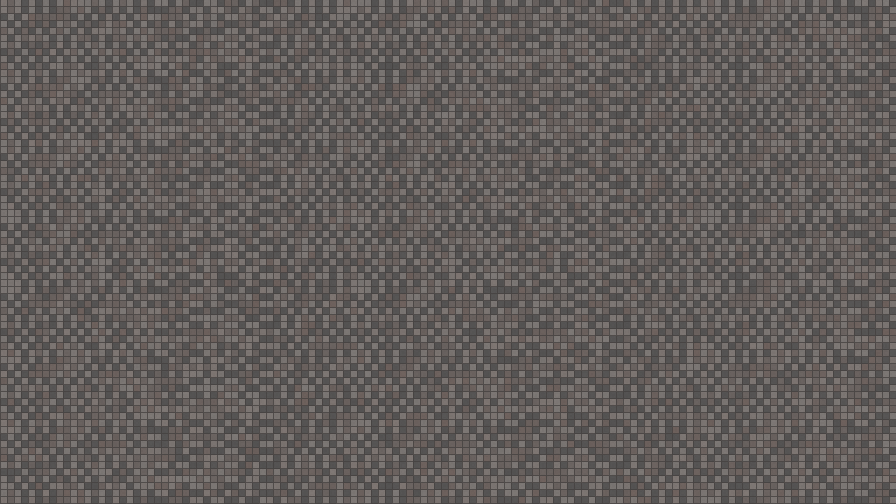
Reproduce this pattern procedurally as a Shadertoy shader.

```glsl
// Fine mosaic of small square stone tiles in grey and brown, 128 across by 72 down.

float hash(vec2 p) {
    return fract(sin(dot(p, vec2(12.9898, 78.233))) * 43758.5453);
}

// Loose checker: upright pairs every fifth row, level pairs inside a band every 50 columns
float checkerWave(vec2 id) {
    bool inBand = abs(mod(id.x, 50.0) - 30.0) < 8.5;
    float parity = inBand ? floor(0.6 * id.x) + id.y : id.x + floor(0.8 * id.y);
    return 1.0 - 2.0 * mod(parity, 2.0);
}

vec3 tileColour(vec2 id) {
    // Most of the scatter recurs every 50 columns and 10 rows
    vec2 cell = mod(id, vec2(50.0, 10.0));
    float scatter = mix(hash(cell + 5.3), hash(id), 0.25) - 0.5;
    float rowContrast = 0.2 + 0.25 * hash(vec2(cell.y, 23.0));
    float tone = rowContrast * checkerWave(id) + 1.3 * scatter;
    float warmth = hash(id + 41.3);
    warmth *= warmth;

    vec3 dark = vec3(0.332, 0.326, 0.324);
    vec3 brown = mix(vec3(0.41, 0.383, 0.373), vec3(0.425, 0.375, 0.358), warmth);
    vec3 light = mix(vec3(0.478, 0.46, 0.45), vec3(0.485, 0.452, 0.438), warmth);

    vec3 colour = tone > 0.12 ? light : tone < -0.22 ? dark : brown;
    return colour * (0.98 + 0.04 * hash(id + 17.7));
}

void mainImage(out vec4 fragColor, in vec2 fragCoord) {
    vec2 p = fragCoord / iResolution.y * 72.0;
    float pixel = 72.0 / iResolution.y;
    vec2 local = fract(p);

    // Stone face with a faint grain
    vec3 colour = tileColour(floor(p));
    colour *= 0.98 + 0.04 * hash(floor(p * 6.0) + 3.1);

    // Thin dark grout along the left and lower side of each tile
    float edge = min(local.x, local.y);
    float grout = clamp((0.11 - edge) / pixel + 0.5, 0.0, 1.0);
    colour = mix(colour, vec3(0.265, 0.25, 0.245), grout);

    fragColor = vec4(colour, 1.0);
}
```
